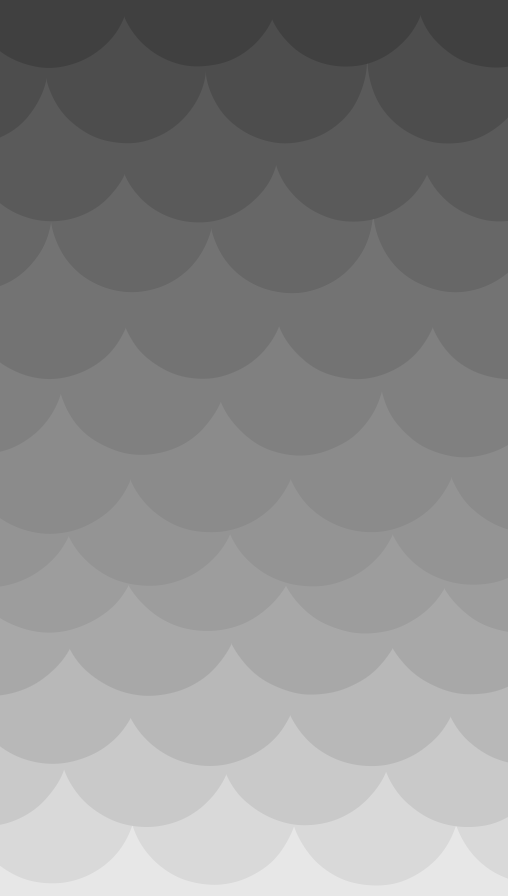
A WebGL 1 fragment shader for this pattern:

```glsl
precision highp float;

uniform vec2 u_resolution;

// Lengths are fractions of the canvas width.
#define ROWS 13
#define TOP_EDGE 0.131
#define WIDE_STEP 0.1532
#define TIGHT_STEP 0.1152
#define TIGHT_ROW 6.0
#define RADIUS 0.159
#define JITTER vec2(0.005, 0.003)
#define WOBBLE 0.0015
#define DARK 0.25
#define TONE_STEP 0.0508

vec2 hash2(vec2 cell) {
    vec2 q = vec2(dot(cell, vec2(127.1, 311.7)), dot(cell, vec2(269.5, 183.3)));
    return 2.0 * fract(sin(q) * 43758.55) - 1.0;
}

float gradientNoise(vec2 p) {
    vec2 i = floor(p);
    vec2 f = fract(p);
    vec2 w = f * f * (3.0 - 2.0 * f);
    vec2 e = vec2(0.0, 1.0);
    float low = mix(dot(hash2(i), f), dot(hash2(i + e.yx), f - e.yx), w.x);
    float high = mix(dot(hash2(i + e.xy), f - e.xy), dot(hash2(i + e.yy), f - e.yy), w.x);
    return mix(low, high, w.y);
}

float bump(float x, float center, float sharpness) {
    float d = x - center;
    return exp(-sharpness * d * d);
}

// Grey level, sagging slightly in the lower rows
float rowTone(float row) {
    return DARK + TONE_STEP * row - 0.047 * bump(row, 8.9, 0.17);
}

// Depth of the lowest point of a row, with a few rows crowded upward
float rowBottom(float row) {
    float y = TOP_EDGE + WIDE_STEP * min(row, TIGHT_ROW) + TIGHT_STEP * max(row - TIGHT_ROW, 0.0);
    return y - 0.0385 * bump(row, 8.3, 0.7) - 0.016 * bump(row, 3.0, 4.0);
}

// Signed distance to a row of round-ended scales that hang from above
float rowDistance(vec2 p, float row) {
    float odd = mod(row, 2.0);
    float start = mix(0.1, 0.272 + 0.023 * sin(0.4 * (row - 4.5)), odd);
    float pitch = mix(0.2915 + 0.0022 * row + 0.0115 * bump(row, 6.0, 2.0), 0.318, odd);
    float radius = RADIUS + 0.021 * bump(row, 8.5, 0.08);
    float centerY = rowBottom(row) - radius;
    float nearest = floor((p.x - start) / pitch + 0.5);
    float dist = 1.0;
    for (int k = -1; k <= 1; k++) {
        float column = nearest + float(k);
        vec2 center = vec2(start + column * pitch, centerY);
        center += JITTER * hash2(vec2(column, row) + 3.0);
        vec2 q = p - center;
        dist = min(dist, length(vec2(q.x, max(q.y, 0.0))) - radius);
    }
    return dist;
}

void main() {
    // Depth grows downward from the top edge
    vec2 p = vec2(gl_FragCoord.x, u_resolution.y - gl_FragCoord.y) / u_resolution.x;
    float pixel = 1.0 / u_resolution.x;
    float wobble = WOBBLE * gradientNoise(p * 16.0);

    // Paint from the lowest row up, so upper rows overlap lower ones
    float tone = rowTone(float(ROWS));
    for (int n = 0; n < ROWS; n++) {
        float row = float(ROWS - 1 - n);
        float cover = clamp(0.5 - (rowDistance(p, row) + wobble) / pixel, 0.0, 1.0);
        tone = mix(tone, rowTone(row), cover);
    }
    gl_FragColor = vec4(vec3(tone), 1.0);
}
```
